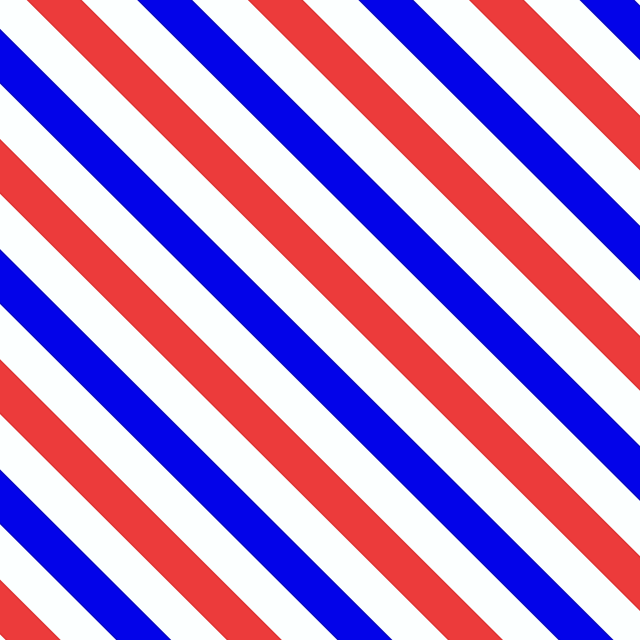
A three.js fragment shader for this pattern:

```glsl
varying vec2 vUv;

#define REPEATS vec2(2.894, 2.905)
#define PHASE_SHIFT 0.85
#define STRIPE_WIDTH 0.249
#define RIM_WIDTH 0.009
#define WHITE vec3(0.99, 1.0, 1.0)
#define RED vec3(0.925, 0.23, 0.23)
#define RED_RIM vec3(0.86, 0.19, 0.19)
#define BLUE vec3(0.01, 0.01, 0.915)
#define BLUE_RIM vec3(0.03, 0.03, 0.75)

// Coverage of a band around zero, with edges softened by blur
float band(float offset, float halfWidth, float blur) {
  return 1.0 - smoothstep(-0.5 * blur, 0.5 * blur, abs(offset) - halfWidth);
}

// Signed distance in periods to the nearest stripe centre
float stripeOffset(float phase) {
  return fract(phase + 0.5) - 0.5;
}

// Stripe with a thin darker rim, laid over the background
vec3 paintStripe(vec3 background, float offset, vec3 fill, vec3 rim, float blur) {
  float halfWidth = 0.5 * STRIPE_WIDTH;
  vec3 stripe = mix(rim, fill, band(offset, halfWidth - RIM_WIDTH, blur));
  return mix(background, stripe, band(offset, halfWidth, blur));
}

void main() {
  float phase = dot(vUv, REPEATS) + PHASE_SHIFT;
  float blur = 1.3 * length(vec2(dFdx(phase), dFdy(phase)));

  // Red and blue alternate half a period apart
  vec3 color = paintStripe(WHITE, stripeOffset(phase), RED, RED_RIM, blur);
  color = paintStripe(color, stripeOffset(phase - 0.5), BLUE, BLUE_RIM, blur);

  gl_FragColor = vec4(color, 1.0);
}
```
